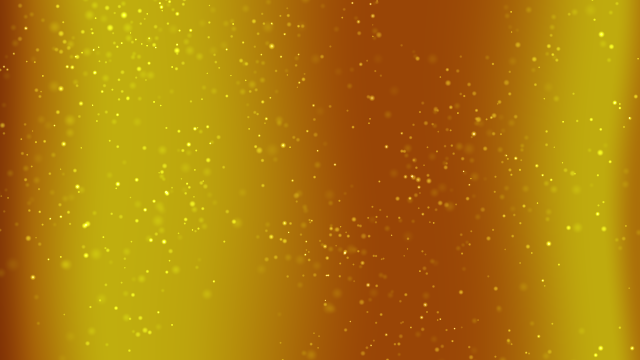
A WebGL 2 fragment shader for this background:

```glsl
#version 300 es
precision highp float;

uniform vec2 u_resolution;
out vec4 fragColor;

vec3 hash3(vec3 p) {
    p = fract(p * vec3(0.1031, 0.1030, 0.0973));
    p += dot(p, p.yxz + 33.33);
    return fract((p.xxy + p.yxx) * p.zyx);
}

float valueNoise(vec2 p) {
    vec2 i = floor(p), f = fract(p);
    f = f * f * (3.0 - 2.0 * f);
    float low = mix(hash3(vec3(i, 7.0)).x, hash3(vec3(i + vec2(1, 0), 7.0)).x, f.x);
    float high = mix(hash3(vec3(i + vec2(0, 1), 7.0)).x, hash3(vec3(i + 1.0, 7.0)).x, f.x);
    return mix(low, high, f.y);
}

// Vertical folds of amber and gold
vec3 curtain(vec2 uv) {
    float x = uv.x + 0.012 * sin(uv.y * 5.0 + uv.x * 6.0);
    float rise = smoothstep(0.62, 0.93, x);
    float gold = 1.0 - 0.95 * smoothstep(0.29, 0.59, x) + 0.93 * rise * rise;
    gold *= smoothstep(-0.04, 0.17, x + 0.03 * (uv.y - 0.5));
    gold *= 1.0 - 0.55 * smoothstep(0.95, 1.01, x);
    gold *= 0.92 + 0.06 * cos((x - 0.18) * 16.0);
    vec3 color = vec3(0.585 + 0.17 * pow(gold, 0.8), 0.25 + 0.44 * gold, 0.02 + 0.035 * gold);
    float shade = 1.0 - smoothstep(-0.02, 0.06, uv.x);
    return color * (1.0 - shade * vec3(0.18, 0.3, 0.1));
}

float cluster(vec2 p, vec2 center, vec2 size) {
    vec2 d = (p - center) / size;
    return exp(-dot(d, d));
}

// Chance of finding a spark, gathered into drifting swarms
float swarm(vec2 p) {
    float density = 0.2 + 1.1 * smoothstep(0.42, 0.85, valueNoise(p * 6.0 + 3.0));
    density += 1.5 * cluster(p, vec2(0.38, 0.88), vec2(0.22, 0.16));
    density += 1.6 * cluster(p, vec2(0.78, 0.88), vec2(0.13, 0.12));
    density += 1.9 * cluster(p, vec2(1.02, 0.92), vec2(0.07, 0.14));
    density += 2.2 * cluster(p, vec2(1.28, 0.63), vec2(0.18, 0.11));
    density += 1.0 * cluster(p, vec2(0.46, 0.48), vec2(0.25, 0.12));
    density += 1.6 * cluster(p, vec2(0.96, 0.34), vec2(0.25, 0.14));
    density += 0.9 * cluster(p, vec2(0.36, 0.18), vec2(0.07, 0.2));
    density += 0.8 * cluster(p, vec2(1.2, 0.1), vec2(0.25, 0.1));
    return density * (1.0 - 0.8 * cluster(p, vec2(1.6, 0.18), vec2(0.2)));
}

// One rotated grid of round sparks, each kept inside its cell
float sparks(vec2 p, float layer, float cell, float chance, float radius, float softness) {
    float angle = layer * 1.37 + 0.4;
    mat2 turn = mat2(cos(angle), sin(angle), -sin(angle), cos(angle));
    vec2 q = turn * p / cell + 50.0 + layer * 3.7;
    vec2 id = floor(q);
    vec3 place = hash3(vec3(id, layer));
    vec3 look = hash3(vec3(id, layer + 40.0));
    vec2 center = id + 0.22 + 0.56 * place.xy;
    vec2 world = transpose(turn) * (center - 50.0 - layer * 3.7) * cell;
    float present = step(place.z, chance * swarm(world));
    float size = radius * mix(0.5, 1.25, look.x * look.x);
    float disc = 1.0 - smoothstep(size * (1.0 - softness), size, length(q - center) * cell);
    return present * disc * mix(0.3, 1.0, look.y);
}

void main() {
    vec2 uv = gl_FragCoord.xy / u_resolution;
    vec2 p = gl_FragCoord.xy / u_resolution.y;
    vec3 color = curtain(uv);

    // Large blurred motes behind, small bright ones in front
    float haze = 0.0, glints = 0.0;
    for (int i = 0; i < 5; i++) {
        float layer = float(i);
        haze += sparks(p, layer, 0.095, 0.3, 0.014 + 0.0016 * layer, 1.0);
    }
    for (int i = 5; i < 12; i++) {
        float layer = float(i);
        glints += sparks(p, layer, 0.055, 0.15, 0.004 + 0.0005 * layer, 0.85);
    }
    color += haze * vec3(0.07, 0.12, 0.01);
    color += min(glints, 1.2) * vec3(0.3, 0.43, 0.11);
    color += smoothstep(0.75, 1.0, glints) * vec3(0.12, 0.14, 0.4);
    fragColor = vec4(min(color, 1.0), 1.0);
}
```
